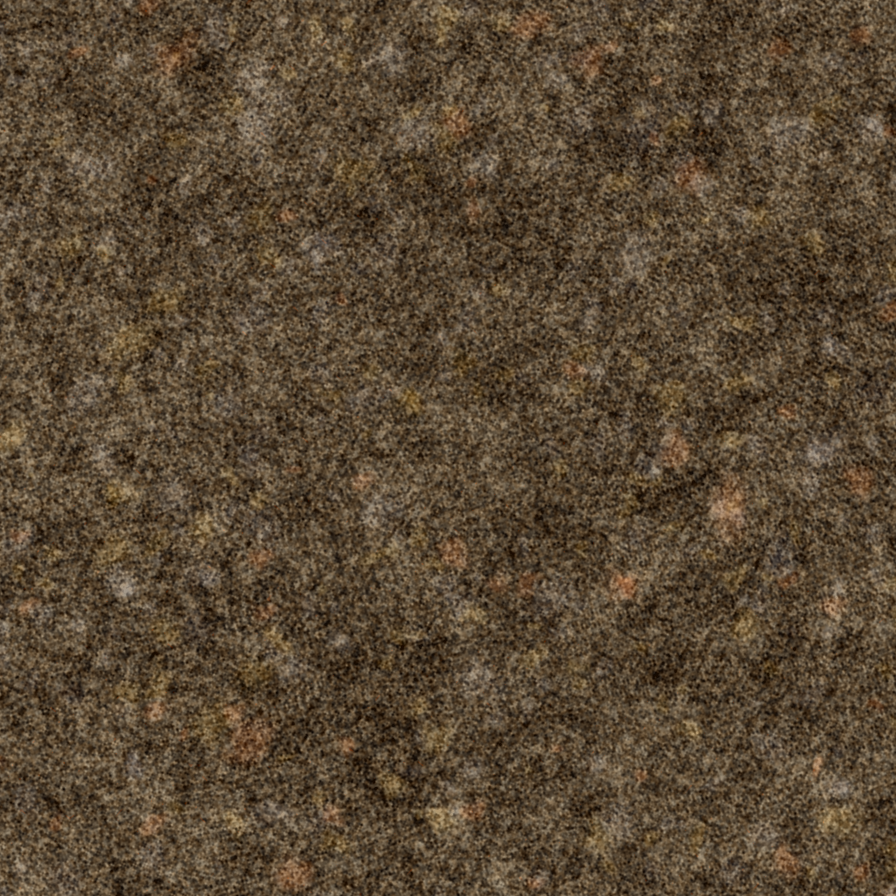
Give the GLSL for this texture, as a WebGL 1 fragment shader.

```glsl
precision highp float;
// Dry brown soil: crisp fine grain over soft crumbs and scattered pale clods.
// Rotated value-noise layers set the tone, a jittered grid places the clods,
// and a three-stop ramp with faint mineral tints turns the tone into colour.

uniform vec2 u_resolution;

const vec3 SHADOW = vec3(0.160, 0.108, 0.058);
const vec3 EARTH = vec3(0.345, 0.280, 0.199);
const vec3 SAND = vec3(0.545, 0.475, 0.375);

const vec3 RUST = vec3(0.085, -0.005, -0.040);
const vec3 OCHRE = vec3(0.040, 0.015, -0.045);
const vec3 ASH = vec3(-0.012, 0.000, 0.030);

float hash(vec2 p) {
  return fract(sin(dot(p, vec2(127.1, 311.7))) * 43758.5453);
}

vec2 hash2(vec2 p) {
  return vec2(hash(p), hash(p + 57.3));
}

vec2 rotate(vec2 p, float angle) {
  float c = cos(angle), s = sin(angle);
  return vec2(c * p.x - s * p.y, s * p.x + c * p.y);
}

// Value noise centred on zero, turned to hide its lattice.
float noise(vec2 uv, float frequency, float angle) {
  vec2 p = rotate(uv, angle) * frequency + angle * 19.0;
  vec2 cell = floor(p);
  vec2 f = fract(p);
  f = f * f * (3.0 - 2.0 * f);
  float low = mix(hash(cell), hash(cell + vec2(1.0, 0.0)), f.x);
  float high = mix(hash(cell + vec2(0.0, 1.0)), hash(cell + 1.0), f.x);
  return mix(low, high, f.y) - 0.5;
}

// Fine sharp grain.
float grain(vec2 uv) {
  return 0.6 * noise(uv, 300.0, 0.55) + 0.4 * noise(uv, 430.0, 1.2);
}

// Soft crumbs of several sizes.
float crumbs(vec2 uv) {
  return 0.35 * noise(uv, 9.0, 0.3)
       + 0.55 * noise(uv, 24.0, 0.9)
       + 0.60 * noise(uv, 52.0, 1.7)
       + 0.55 * noise(uv, 110.0, 2.3);
}

// Soft-edged mineral tint picked by a random value.
vec3 mineralTint(float pick) {
  vec3 tint = mix(ASH, OCHRE, step(0.5, pick));
  return mix(tint, RUST, step(0.86, pick));
}

// Scattered oval clods: xyz is their tint, w their added brightness.
vec4 clods(vec2 uv, float frequency, float density) {
  vec2 p = uv * frequency;
  vec2 home = floor(p);
  vec4 total = vec4(0.0);
  for (int y = -1; y <= 1; y++) {
    for (int x = -1; x <= 1; x++) {
      vec2 cell = home + vec2(float(x), float(y));
      vec2 centre = cell + 0.15 + 0.7 * hash2(cell);
      vec2 shape = hash2(cell + 11.9);
      vec2 offset = rotate(p - centre, 6.2832 * shape.x);
      offset.x *= mix(0.55, 1.0, shape.y);
      float radius = mix(0.22, 0.48, hash(cell + 23.7));
      float cover = 1.0 - smoothstep(0.35, 1.15, length(offset) / radius);
      cover *= step(hash(cell + 41.3), density);
      float glow = mix(0.15, 0.75, hash(cell + 67.1));
      total += cover * vec4(mineralTint(hash(cell + 83.9)), glow);
    }
  }
  return total;
}

vec3 soilRamp(float tone) {
  vec3 dark = mix(EARTH, SHADOW, max(-tone, 0.0));
  return dark + (SAND - EARTH) * max(tone, 0.0);
}

void main() {
  vec2 uv = gl_FragCoord.xy / u_resolution;

  // Uneven clod outlines.
  vec2 warp = vec2(noise(uv, 60.0, 0.4), noise(uv, 60.0, 2.0));
  vec2 bent = uv + 0.014 * warp;
  vec4 clod = clods(bent, 19.0, 0.30) + clods(bent + 0.37, 34.0, 0.25);

  float tone = 2.9 * grain(uv) + crumbs(uv) + 0.8 * clod.w - 0.07;
  vec3 colour = soilRamp(clamp(tone, -1.4, 1.6));

  // Mineral tints, faint colour variation and rare red specks.
  colour += 0.7 * clod.rgb;
  float warmth = noise(uv, 260.0, 2.7);
  colour += warmth * vec3(0.045, 0.0, -0.045);
  float speck = smoothstep(0.44, 0.49, noise(uv, 170.0, 0.75));
  colour += speck * RUST;

  gl_FragColor = vec4(clamp(colour, 0.0, 1.0), 1.0);
}
```
